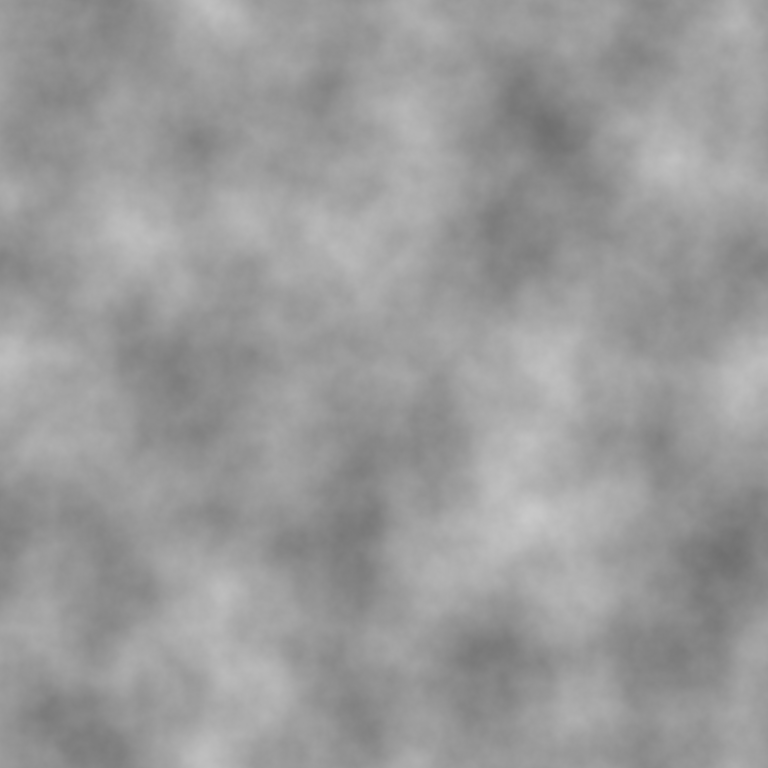
Reproduce this texture procedurally as a Shadertoy shader.

```glsl
// Soft grey clouds: seamless fractal gradient noise.

const float BASE_CELLS = 5.0;    // noise cells across the tile, first octave
const int   OCTAVES    = 7;
const float GAIN       = 0.5;    // amplitude ratio between octaves
const float MEAN_GREY  = 0.605;
const float CONTRAST   = 0.215;
const float SEED       = 17.0;
const float TAU        = 6.2831853;

float hash(vec2 p) {
    return fract(sin(dot(p, vec2(127.1, 311.7))) * 43758.5453);
}

// Slope of a random unit gradient at a wrapped lattice corner
float cornerSlope(vec2 corner, vec2 p, float cells, float seed) {
    float angle = TAU * hash(mod(corner, cells) + seed);
    return dot(vec2(cos(angle), sin(angle)), p - corner);
}

// Gradient noise that repeats after a whole number of cells
float tileNoise(vec2 uv, float cells, float seed) {
    vec2 p = uv * cells;
    vec2 cell = floor(p);
    vec2 f = p - cell;
    vec2 blend = f * f * f * (f * (f * 6.0 - 15.0) + 10.0);
    float bottom = mix(cornerSlope(cell, p, cells, seed),
                       cornerSlope(cell + vec2(1.0, 0.0), p, cells, seed), blend.x);
    float top = mix(cornerSlope(cell + vec2(0.0, 1.0), p, cells, seed),
                    cornerSlope(cell + vec2(1.0, 1.0), p, cells, seed), blend.x);
    return mix(bottom, top, blend.y);
}

// Signed sum of octaves of doubling frequency
float clouds(vec2 uv) {
    float sum = 0.0;
    float amplitude = 1.0;
    float cells = BASE_CELLS;
    for (int i = 0; i < OCTAVES; i++) {
        sum += amplitude * tileNoise(uv, cells, SEED + 7.3 * float(i));
        amplitude *= GAIN;
        cells *= 2.0;
    }
    return sum;
}

void mainImage(out vec4 fragColor, in vec2 fragCoord) {
    vec2 uv = fragCoord / iResolution.xy;
    float grey = MEAN_GREY + CONTRAST * clouds(uv);
    fragColor = vec4(vec3(grey), 1.0);
}
```
